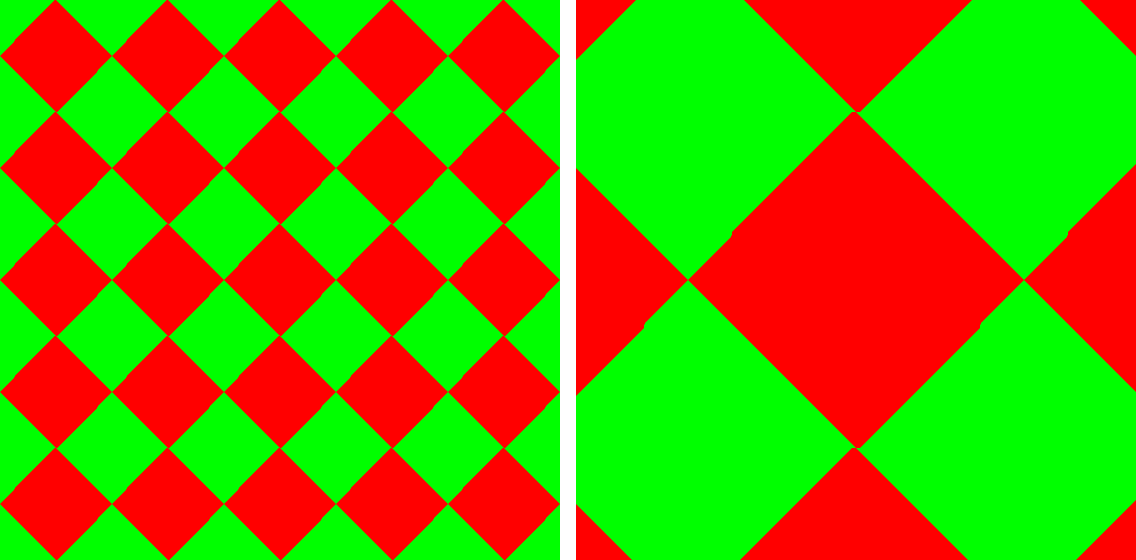
Left, the full canvas; right, a detail of the centre.
Give the GLSL for this pattern, as a Shadertoy shader.

```glsl
// Red diamonds on green in a seamless grid, with a small step in two opposite sides.
#define REPEATS 5.0
#define HALF_DIAGONAL 0.5
#define STEP_SIZE 0.012
#define STEP_X 0.37
#define DIAMOND_COLOR vec3(1.0, 0.0, 0.0)
#define GROUND_COLOR vec3(0.0, 1.0, 0.0)

// Signed distance to the diamond, in cell units
float steppedDiamond(vec2 p, float pixel) {
    vec2 a = abs(p);
    // The upper-left and lower-right sides bulge out, except near the side corners
    float steppedSide = step(p.x * p.y, 0.0);
    float inner = 1.0 - smoothstep(-0.5 * pixel, 0.5 * pixel, a.x - STEP_X);
    return (a.x + a.y - HALF_DIAGONAL - STEP_SIZE * steppedSide * inner) * inversesqrt(2.0);
}

void mainImage(out vec4 fragColor, in vec2 fragCoord) {
    // Whole cells across and down keep the borders continuous
    vec2 cell = fract(fragCoord / iResolution.xy * REPEATS) - 0.5;
    float pixel = REPEATS / min(iResolution.x, iResolution.y);

    // One-pixel edge coverage
    float coverage = clamp(0.5 - steppedDiamond(cell, pixel) / pixel, 0.0, 1.0);
    fragColor = vec4(mix(GROUND_COLOR, DIAMOND_COLOR, coverage), 1.0);
}
```
